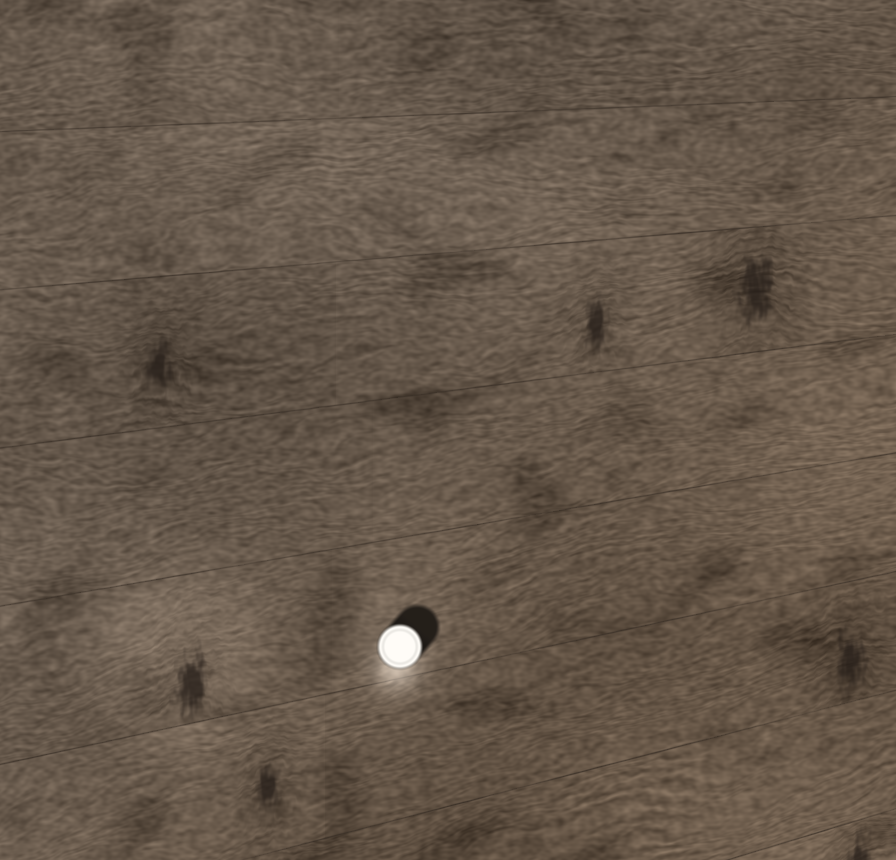
A Shadertoy shader for this texture:

```glsl
const vec3 DARK_WOOD = vec3(0.235, 0.195, 0.157);
const vec3 LIGHT_WOOD = vec3(0.53, 0.468, 0.408);
const vec3 KNOT_COLOR = vec3(0.15, 0.12, 0.10);
const vec3 SEAM_COLOR = vec3(0.20, 0.165, 0.135);
const vec3 WARM_TINT = vec3(1.03, 1.00, 0.96);
const vec3 LAMP_COLOR = vec3(1.00, 0.99, 0.97);
const vec3 CAN_COLOR = vec3(0.07, 0.06, 0.05);

const vec2 FIRST_SEAM = vec2(0.153, 0.1125);  // depth at left and right edge
const vec2 PLANK_WIDTH = vec2(0.184, 0.138);  // width at left and right edge
const float SEAM_WIDTH = 0.0014;
const float RINGS_PER_PLANK = 12.0;
const float BASE_TONE = 0.585;
const float GRAIN_CONTRAST = 0.27;
const float PORE_CONTRAST = 0.22;
const float BROAD_CONTRAST = 0.30;
const int KNOTS_PER_PLANK = 3;
const float KNOT_CHANCE = 0.55;
const float FIRST_KNOTTY_PLANK = 0.0;

const vec2 LAMP_CENTER = vec2(0.465, 0.752);
const vec2 CAN_END = vec2(0.485, 0.729);
const float LAMP_RADIUS = 0.0245;
const vec2 SHEEN_CENTER = vec2(0.215, 0.765);
const vec2 SHEEN_SIZE = vec2(0.095, 0.10);

float hash(vec2 p) {
    vec3 q = fract(p.xyx * 0.1031);
    q += dot(q, q.yzx + 33.33);
    return fract((q.x + q.y) * q.z);
}

float cornerSlope(vec2 cell, vec2 offset) {
    float angle = 6.2832 * hash(cell);
    return dot(vec2(cos(angle), sin(angle)), offset);
}

// Gradient noise, about -0.7 to 0.7
float noise(vec2 p) {
    vec2 i = floor(p), f = p - i;
    vec2 w = f * f * f * (f * (f * 6.0 - 15.0) + 10.0);
    vec2 e = vec2(1.0, 0.0);
    return mix(mix(cornerSlope(i, f), cornerSlope(i + e, f - e), w.x),
               mix(cornerSlope(i + e.yx, f - e.yx), cornerSlope(i + 1.0, f - 1.0), w.x), w.y);
}

// x: knot core coverage, y: soft halo around the knots
vec2 knots(vec2 p, float across, float width, float plank) {
    vec2 result = vec2(0.0);
    if (plank < FIRST_KNOTTY_PLANK) return result;
    for (int i = 0; i < KNOTS_PER_PLANK; i++) {
        vec2 seed = vec2(plank * 7.0 + 31.0, float(i) * 5.0 + 3.0);
        if (hash(seed) > KNOT_CHANCE) continue;
        float x = 1.04 * (float(i) + hash(seed + 1.7)) / float(KNOTS_PER_PLANK);
        float y = mix(0.25, 0.75, hash(seed + 4.1));
        vec2 size = mix(vec2(0.009, 0.016), vec2(0.022, 0.045), hash(seed + 8.3));
        float d = length(vec2(p.x - x, (across - y) * width) / size);
        d += 0.6 * noise(p * vec2(80.0, 40.0) + seed) + 0.4 * noise(p * vec2(190.0, 80.0));
        result.x = max(result.x, smoothstep(1.15, 0.2, d));
        result.y += exp(-0.22 * d * d);
    }
    return result;
}

// Wavy ridges along one plank
float grain(float along, float across, float bend, float plank) {
    vec2 shift = 40.0 * vec2(hash(vec2(plank, 2.0)), hash(vec2(plank, 9.0)));
    float rings = across * RINGS_PER_PLANK + 1.2 * bend;
    rings += 3.2 * noise(vec2(along * 3.5, across * 1.4) + shift);
    rings += 0.9 * noise(vec2(along * 11.0, across * 4.0) + shift);
    rings += 0.35 * noise(vec2(along * 38.0, across * 10.0) + shift);
    float patches = smoothstep(-0.35, 0.45, noise(vec2(along * 4.0, across * 1.6) - shift));
    float strength = mix(0.3, 0.75, hash(vec2(plank, 5.0))) * patches;
    float ridges = sin(6.2832 * rings) * strength;
    float streaks = noise(vec2(along * 26.0, rings * 1.7) + shift);
    float fibres = noise(vec2(along * 75.0, rings * 3.0) - shift);
    return 0.75 * ridges + 0.85 * streaks + 0.95 * fibres;
}

void mainImage(out vec4 fragColor, in vec2 fragCoord) {
    float pixel = 1.0 / iResolution.y;
    vec2 p = vec2(fragCoord.x, iResolution.y - fragCoord.y) * pixel;
    float side = fragCoord.x / iResolution.x;

    // Planks fan out towards the left
    float width = mix(PLANK_WIDTH.x, PLANK_WIDTH.y, side);
    float row = (p.y - mix(FIRST_SEAM.x, FIRST_SEAM.y, side)) / width;
    float plank = floor(row), across = row - plank;

    // Wood tone, with a faint butt joint in each plank
    vec2 knot = knots(p, across, width, plank);
    float joint = 0.40 + 0.07 * (hash(vec2(plank, 17.0)) - 0.5);
    float board = plank * 2.0 + step(joint, p.x);
    float tone = BASE_TONE + 0.11 * (hash(vec2(board, 23.0)) - 0.5);
    tone += GRAIN_CONTRAST * grain(p.x, across, knot.y, plank);
    tone += PORE_CONTRAST * noise(p * vec2(105.0, 190.0));
    tone += BROAD_CONTRAST * noise(p * vec2(2.5, 3.5) + 6.0);
    tone -= 0.30 * smoothstep(0.1, 0.6, noise(vec2(p.x * 9.0, row * 2.2) + 13.0));
    tone -= 0.25 * min(knot.y, 1.0);

    // Broad sheen and the shade beside it
    vec2 s = (p - SHEEN_CENTER) / SHEEN_SIZE;
    vec2 shade = s - vec2(1.25, 0.0);
    tone += 0.30 * smoothstep(1.5, 0.4, length(s));
    tone -= 0.14 * exp(-3.0 * dot(shade, shade));

    vec3 color = mix(DARK_WOOD, LIGHT_WOOD, clamp(tone, -0.2, 1.2));
    color *= mix(vec3(1.0), WARM_TINT, smoothstep(0.6, 1.7, p.x + p.y));
    color = mix(color, KNOT_COLOR, 0.75 * knot.x);

    // Seams of uneven depth
    float seam = min(across, 1.0 - across) * width - 0.5 * SEAM_WIDTH;
    float depth = 0.55 + 0.5 * noise(vec2(p.x * 12.0, floor(row + 0.5) * 3.3));
    color = mix(color, SEAM_COLOR, depth * (1.0 - smoothstep(-pixel, pixel, seam)));

    // Lamp glow, recessed can and bright disc
    vec2 q = p - LAMP_CENTER, axis = CAN_END - LAMP_CENTER;
    float t = clamp(dot(q, axis) / dot(axis, axis), 0.0, 1.0);
    float can = length(q - axis * t) - LAMP_RADIUS;
    vec2 below = q - vec2(-0.004, 0.025);
    color += LAMP_COLOR * (0.35 * exp(-dot(below, below) * 1600.0) + 0.05 * exp(-dot(q, q) * 300.0));
    color = mix(color, CAN_COLOR * (1.0 + t), 1.0 - smoothstep(-0.003, 0.003 + pixel, can));
    float disc = length(q);
    float rim = 0.08 * smoothstep(0.003, 0.0, abs(disc - 0.8 * LAMP_RADIUS));
    color = mix(color, LAMP_COLOR - rim, 1.0 - smoothstep(-0.002, 0.002 + pixel, disc - LAMP_RADIUS));

    fragColor = vec4(clamp(color, 0.0, 1.0), 1.0);
}
```
